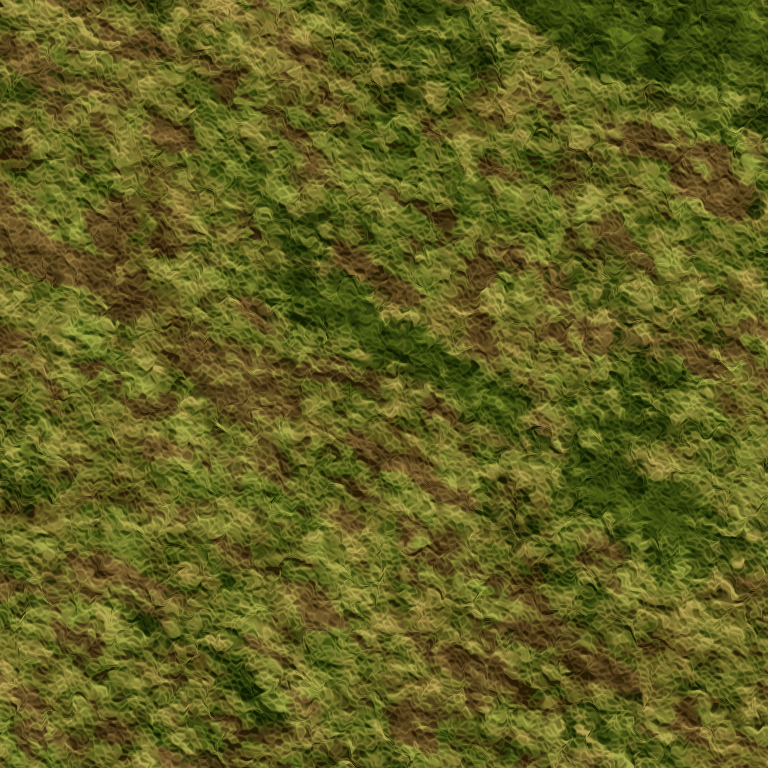
This texture is drawn by a WebGL 2 fragment shader. Its source:

```glsl
#version 300 es
precision highp float;
// Rough meadow seen from above: matted straw and grass with slanting furrows.
// Warped cellular noise forms the tufts and blades, a relief term lights them,
// and stretched noise fields along the furrows lay bare soil and lush grass.

uniform vec2 u_resolution;
out vec4 fragColor;

#define FURROW_ANGLE -0.52   // slope of the furrows, radians
#define FURROW_COUNT 10.0    // furrows per canvas height
#define TUFT_SCALE 68.0      // tufts per canvas height
#define BLADE_SCALE 122.0    // blade cells per canvas height
#define CURL 0.0042          // sideways bending of the blades
#define RELIEF 0.78          // strength of the slanting light
#define CONTRAST 0.92        // spread of tones in the grass
#define SOIL_LEVEL 0.52      // higher bares less soil
#define LUSH_LEVEL 0.70      // higher grows less dark grass

const float TAU = 6.2831853;
const float MEAN_HEIGHT = 0.43;

vec3 hash3(vec2 cell) {
  vec3 v = fract(vec3(cell.xyx) * vec3(0.1031, 0.1030, 0.0973));
  v += dot(v, v.yxz + 33.33);
  return fract((v.xxy + v.yzz) * v.zyx);
}

// x: smoothly blended cell value, y: gap between the two nearest points
vec2 cells(vec2 p) {
  vec2 base = floor(p), local = p - base;
  float nearest = 9.0, second = 9.0, total = 0.0, weights = 0.0;
  for (int j = -1; j <= 1; j++) {
    for (int i = -1; i <= 1; i++) {
      vec2 cell = vec2(i, j);
      vec3 rnd = hash3(base + cell + 57.0);
      vec2 offset = cell + rnd.xy - local;
      float d2 = dot(offset, offset);
      float w = exp(-6.0 * d2);
      total += w * rnd.z;
      weights += w;
      second = min(second, max(nearest, d2));
      nearest = min(nearest, d2);
    }
  }
  return vec2(total / weights, sqrt(second) - sqrt(nearest));
}

// Height of the curled mat of tufts and blades
float matHeight(vec2 q) {
  float turn = TAU * cells(q * 42.0).x;
  q += CURL * vec2(cos(turn), sin(turn));
  vec2 tuft = cells(q * TUFT_SCALE * vec2(0.75, 1.15));
  vec2 blade = cells(q * BLADE_SCALE * vec2(0.8, 1.15) + 19.0);
  float strands = 1.0 - smoothstep(0.0, 0.6, blade.y);
  return 0.44 * tuft.x + 0.30 * blade.x + 0.14 * strands;
}

vec3 grassColor(float tone, float warmth) {
  vec3 shade = mix(vec3(0.22, 0.29, 0.05), vec3(0.33, 0.28, 0.09), smoothstep(0.4, 0.85, warmth));
  vec3 c = mix(vec3(0.15, 0.13, 0.02), shade, smoothstep(0.0, 0.28, tone));
  c = mix(c, vec3(0.36, 0.38, 0.11), smoothstep(0.24, 0.5, tone));
  c = mix(c, vec3(0.50, 0.49, 0.19), smoothstep(0.42, 0.7, tone));
  c = mix(c, vec3(0.69, 0.67, 0.31), smoothstep(0.64, 1.05, tone));
  return c * mix(vec3(0.89, 1.02, 0.86), vec3(1.09, 0.97, 1.12), warmth);
}

void main() {
  vec2 p = gl_FragCoord.xy / min(u_resolution.x, u_resolution.y);
  float c = cos(FURROW_ANGLE), s = sin(FURROW_ANGLE);
  vec2 q = vec2(c * p.x + s * p.y, c * p.y - s * p.x);   // along, across

  // Height, slanting light and clumps
  float height = matHeight(q);
  float relative = height - MEAN_HEIGHT;
  float slope = height - matHeight(q + vec2(-0.0012, 0.0038));
  float clump = cells(q * vec2(15.0, 25.0) + 5.0).x - 0.5;
  float knot = cells(q * vec2(29.0, 47.0) + 11.0).x - 0.5;
  float tone = 0.49 + CONTRAST * relative + RELIEF * slope + 0.30 * clump + 0.26 * knot;

  // Furrows with broken, ragged patches of soil
  float wobble = 0.7 * sin(q.x * 7.0 + 1.0) + 0.4 * sin(q.x * 17.0 + q.y * 9.0);
  float furrow = cos(TAU * FURROW_COUNT * q.y + wobble);
  float patches = cells(q * vec2(19.0, 36.0) + 41.0).x;
  float bareness = cells(q * vec2(6.0, 12.0) + 67.0).x;
  float soilField = 0.50 * patches + 0.32 * bareness + 0.10 * furrow
                  - 0.6 * relative - 0.22 * knot;
  float soil = smoothstep(SOIL_LEVEL - 0.10, SOIL_LEVEL + 0.15, soilField);

  // Lush grass: a long band, the far corner and scattered spots
  float drift = cells(q * vec2(5.0, 9.0) + 73.0).x;
  float bandLine = 0.73 + 0.02 * sin(q.x * 9.0);
  float band = exp(-pow((q.y - bandLine) / 0.04, 2.0))
             * smoothstep(-0.25, -0.08, q.x) * (1.0 - smoothstep(0.55, 0.75, q.x));
  float corner = smoothstep(1.0, 1.2, q.y);
  float spots = cells(q * vec2(16.0, 24.0) + 91.0).x;
  float lushField = 0.46 * drift + 0.42 * spots + 0.32 * band + 0.34 * corner - 0.5 * relative;
  float lush = smoothstep(LUSH_LEVEL - 0.17, LUSH_LEVEL + 0.17, lushField);

  // Colours
  float hueDrift = cells(q * vec2(9.0, 15.0) + 23.0).x;
  float hueFleck = cells(q * vec2(44.0, 62.0) + 31.0).x;
  float warmth = clamp(0.5 * hueDrift + 0.6 * hueFleck, 0.0, 1.0);
  vec3 color = grassColor(tone, warmth);
  float earthTone = clamp(tone - 0.02, 0.0, 1.1);
  vec3 earth = mix(vec3(0.17, 0.11, 0.02), vec3(0.62, 0.49, 0.26), earthTone);
  color = mix(color, earth, 0.9 * soil * (1.0 - 0.85 * lush));
  vec3 lushColor = mix(vec3(0.05, 0.11, 0.0), vec3(0.36, 0.44, 0.09), clamp(tone, 0.0, 1.1));
  color = mix(color, lushColor, 0.88 * lush);
  fragColor = vec4(clamp(color, 0.0, 1.0), 1.0);
}
```
